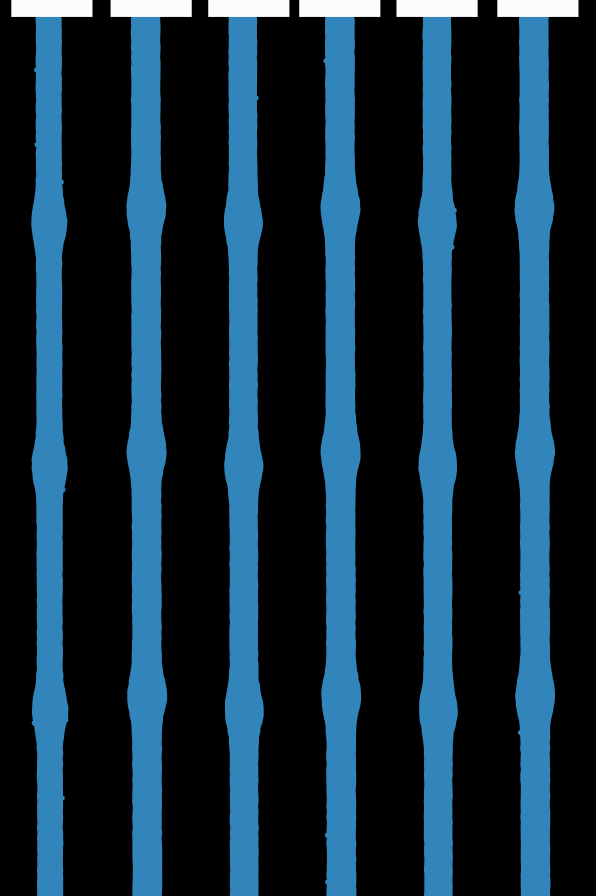
Give the GLSL for this pattern, as a WebGL 2 fragment shader.

```glsl
#version 300 es
precision highp float;
// Six blue jointed canes on black, each hanging from a white bar.

#define COLUMNS 6.0
#define PITCH 0.16284      // column spacing, in canvas widths
#define FIRST_X 0.0816     // centre of the first column
#define LEAN 0.0027        // sideways drift from top to bottom
#define HALF_WIDTH 0.0239  // half the cane thickness
#define SWELL 0.0084       // how far a joint bulges on each side
#define JOINT_GAP 0.2724   // joint spacing, in canvas heights
#define JOINT_Y 0.2083     // lowest joint of the even columns
#define JOINT_STEP 0.0144  // rise of the joints in odd columns
#define CAP_SIZE vec2(0.0681, 0.0189) // half width and height of a bar
#define ROUGHNESS 0.0011   // edge wobble
#define NICK_CHANCE 0.008  // share of edge cells with a burr

uniform vec2 u_resolution;
out vec4 fragColor;

const vec3 BLACK = vec3(0.0);
const vec3 BLUE = vec3(0.194, 0.522, 0.728);
const vec3 WHITE = vec3(0.99);

// Sideways offset of each bar from its cane
const float CAP_SHIFT[6] = float[6](0.0055, 0.0092, 0.0102, 0.0, 0.0004, 0.0067);

float hash(vec2 cell) {
    uvec2 q = uvec2(ivec2(cell)) * uvec2(1597u, 3812u) + uvec2(71u, 913u);
    uint h = (q.x ^ (q.y * 2659u)) * 747796u + 289133u;
    h = ((h >> 13) ^ h) * 277803u;
    h = ((h >> 15) ^ h) * 9301u;
    return float((h >> 8) & 65535u) / 65536.0;
}

float valueNoise(float t, float seed) {
    float i = floor(t);
    float f = smoothstep(0.0, 1.0, t - i);
    return mix(hash(vec2(i, seed)), hash(vec2(i + 1.0, seed)), f);
}

// Bulge of the nearest joint, a little steeper below on the right
float jointBulge(float y, float odd, float right) {
    float base = JOINT_Y + JOINT_STEP * odd - 0.0025 * right * (1.0 - odd);
    float k = clamp(floor((y - base) / JOINT_GAP + 0.5), 0.0, 2.0);
    float d = y - base - k * JOINT_GAP;
    float spread = d > 0.0 ? 0.0180 : mix(0.0185, 0.0150, right);
    return SWELL * (1.0 + 0.08 * right) * exp(-0.5 * d * d / (spread * spread));
}

// Sparse burrs on an edge
float burr(float y, float seed) {
    float t = y * 96.0;
    float present = step(hash(vec2(floor(t), seed + 40.0)), NICK_CHANCE);
    return present * 0.0028 * smoothstep(0.32, 0.1, abs(fract(t) - 0.5));
}

float coverage(float dist, float pixel) {
    return clamp(0.5 - dist / pixel, 0.0, 1.0);
}

void main() {
    vec2 p = gl_FragCoord.xy / u_resolution;
    vec2 pixel = 1.0 / u_resolution;

    // Column cell
    float column = clamp(floor((p.x - FIRST_X) / PITCH + 0.5), 0.0, COLUMNS - 1.0);
    float odd = mod(column, 2.0);
    float first = 1.0 - step(0.5, column);
    float topX = p.x - FIRST_X - column * PITCH;
    float x = topX - LEAN * (1.0 - p.y);

    // Cane outline at this height, for the nearer side
    float right = step(0.0, x);
    float seed = column * 2.0 + right + 1.0;
    float reach = HALF_WIDTH + 0.0008 * odd - 0.0022 * first;
    reach += jointBulge(p.y, odd, right);
    reach += ROUGHNESS * (valueNoise(p.y * 170.0, seed) - 0.5);
    reach += burr(p.y, seed);

    // Blunt lip under the lowest joint of the first cane
    float lip = first * right * coverage(abs(p.y - 0.2005) - 0.0065, pixel.y);
    reach = mix(reach, max(reach, 0.0306), lip);

    vec3 color = mix(BLACK, BLUE, coverage(abs(x) - reach, pixel.x));

    // Bar along the top edge
    float capX = topX - CAP_SHIFT[int(column)];
    float cap = coverage(abs(capX) - CAP_SIZE.x, pixel.x)
              * coverage(1.0 - CAP_SIZE.y - p.y, pixel.y);
    color = mix(color, WHITE, cap);

    fragColor = vec4(color, 1.0);
}
```
